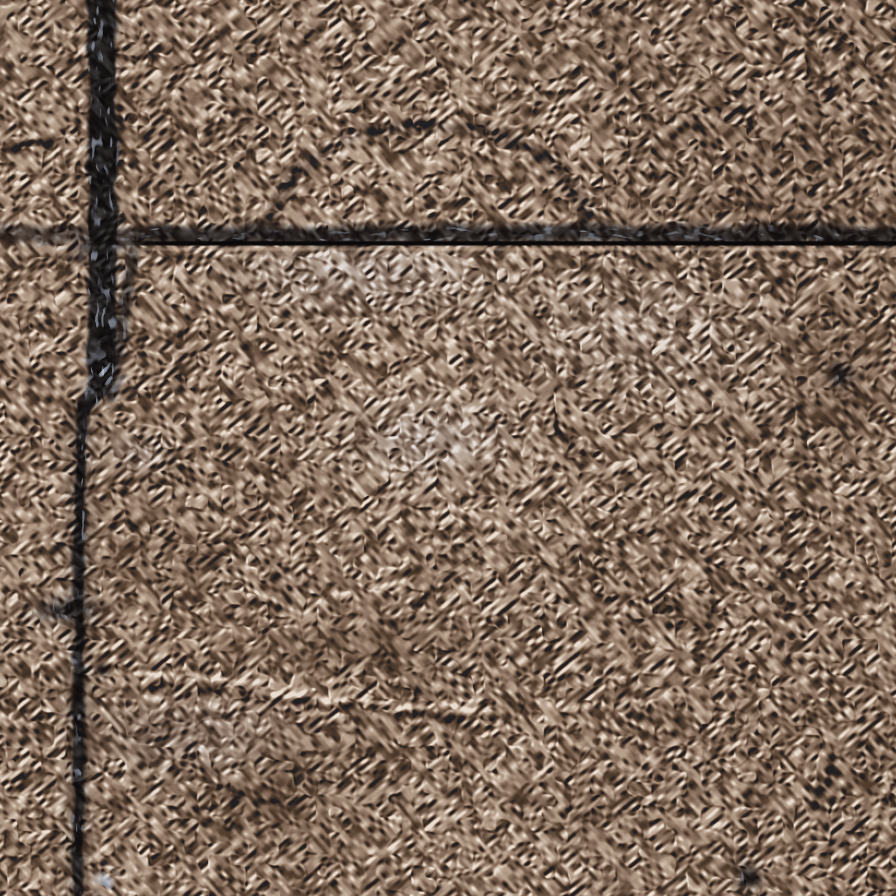
Reproduce this texture procedurally as a WebGL 1 fragment shader.

```glsl
precision highp float;
uniform vec2 u_resolution;

float hash(vec2 p) {
  return fract(sin(dot(p, vec2(127.1, 311.7))) * 43758.5453);
}

float noise(vec2 p) {
  vec2 i = floor(p), f = fract(p);
  f = f * f * (3.0 - 2.0 * f);
  return mix(mix(hash(i), hash(i + vec2(1, 0)), f.x),
             mix(hash(i + vec2(0, 1)), hash(i + vec2(1, 1)), f.x), f.y);
}

float fbm(vec2 p) {
  float sum = 0.0, amp = 0.5;
  for (int i = 0; i < 4; i++) {
    sum += amp * noise(p);
    p = mat2(1.6, 1.2, -1.2, 1.6) * p + 7.3;
    amp *= 0.5;
  }
  return sum / 0.9375;
}

// Short strokes along two diagonals, swapped at random
float grain(vec2 p) {
  vec2 q = mat2(0.77, -0.64, 0.64, 0.77) * p;
  float rising = noise(q * vec2(105, 235));
  float falling = noise(q * vec2(235, 105) + 31.0);
  return mix(rising, falling, smoothstep(0.35, 0.55, noise(p * 75.0 + 9.0)));
}

float blob(vec2 p, vec2 center, vec2 radius) {
  vec2 d = (p - center) / radius;
  return exp(-dot(d, d));
}

float segment(vec2 p, vec2 a, vec2 b) {
  vec2 d = b - a;
  return length(p - a - d * clamp(dot(p - a, d) / dot(d, d), 0.0, 1.0));
}

float band(float dist, float halfWidth, float soft) {
  return 1.0 - smoothstep(halfWidth - soft, halfWidth + soft, abs(dist));
}

vec3 stoneColor(float t) {
  vec3 c = mix(vec3(0.13, 0.12, 0.13), vec3(0.31, 0.23, 0.17), smoothstep(0.0, 0.25, t));
  c = mix(c, vec3(0.54, 0.44, 0.37), smoothstep(0.20, 0.50, t));
  c = mix(c, vec3(0.69, 0.60, 0.52), smoothstep(0.46, 0.68, t));
  return mix(c, vec3(0.92, 0.87, 0.82), smoothstep(0.64, 1.0, t));
}

void main() {
  vec2 p = gl_FragCoord.xy / u_resolution;
  float rough = fbm(p * 38.0) - 0.5;
  float broad = fbm(p * 6.0 + 3.0) - 0.5;
  vec2 w = p + 0.012 * vec2(rough, fbm(p * 38.0 + 50.0) - 0.5);

  // Pale worn areas and brown stains
  float pale = blob(p, vec2(0.40, 0.695), vec2(0.13, 0.04))
             + blob(p, vec2(0.48, 0.51), vec2(0.08, 0.04))
             + blob(p, vec2(0.155, 0.495), vec2(0.035, 0.02))
             + 0.8 * blob(p, vec2(0.21, 0.18), vec2(0.10, 0.04))
             + 0.5 * blob(p, vec2(0.72, 0.63), vec2(0.13, 0.07));
  float stain = blob(p, vec2(0.40, 0.285), vec2(0.13, 0.03))
              + blob(p, vec2(0.93, 0.58), vec2(0.06, 0.08))
              + blob(p, vec2(0.17, 0.18), vec2(0.04, 0.03))
              + blob(p, vec2(0.32, 0.13), vec2(0.06, 0.07))
              + blob(p, vec2(0.80, 0.77), vec2(0.13, 0.02))
              + 0.6 * blob(p, vec2(0.18, 0.38), vec2(0.08, 0.05));

  // Embossed grain, quieter on the stains
  float g = grain(p + 0.25 * (w - p));
  float relief = 0.72 * (g - 0.5) + 0.5 * (g - grain(p + 0.25 * (w - p) + vec2(-0.002, 0.003)));
  float tone = 0.49 + relief * (1.0 - 0.3 * min(stain, 1.0))
             + 0.12 * broad + 0.16 * rough + 0.08 * pale - 0.12 * stain
             - 0.05 * smoothstep(0.6, 1.0, p.x);

  // Winding wrinkles
  float wrinkle = band(fbm(p * 9.0 + 17.0) - 0.5, 0.012, 0.012);
  tone -= 0.15 * wrinkle * smoothstep(0.4, 0.6, noise(p * 7.0));

  // Broken arc above the horizontal joint
  vec2 a = (w - vec2(0.48, 0.735)) / vec2(0.18, 0.125);
  float arc = band(length(a) - 1.0, 0.04, 0.05) * step(0.735, p.y);
  tone -= 0.3 * arc * smoothstep(0.15, 0.5, noise(p * 30.0));
  tone -= 0.28 * band(segment(w, vec2(0.0, 0.825), vec2(0.09, 0.86)), 0.004, 0.004);

  // Curled ridge on the right of the middle
  float curl = band(length((w - vec2(0.675, 0.535)) / vec2(0.055, 0.045)) - 1.0, 0.06, 0.07);
  tone -= 0.28 * curl * smoothstep(0.69, 0.65, p.x);

  // Bright scratch with a shadow under it
  float scratch = min(segment(w, vec2(0.15, 0.249), vec2(0.29, 0.238)),
                      segment(w, vec2(0.29, 0.228), vec2(0.53, 0.205)));
  float shadow = segment(w, vec2(0.17, 0.235), vec2(0.52, 0.195));
  tone -= 0.25 * band(shadow, 0.004, 0.004);
  tone += 0.32 * band(scratch, 0.003, 0.003);
  tone += 0.25 * band(segment(w, vec2(0.16, 0.22), vec2(0.24, 0.21)), 0.003, 0.003);

  vec3 color = stoneColor(clamp(tone, 0.0, 1.0));
  color = mix(color, color * vec3(0.97, 1.0, 1.05), min(pale + arc, 1.0));

  // Joints: wide at the top, narrow below, thin across
  float upper = smoothstep(0.53, 0.58, p.y);
  float center = mix(0.086 + 0.008 * p.y, 0.115, upper);
  float vertical = band(w.x - center, mix(0.006, 0.016, upper), 0.003);
  float rightSide = smoothstep(0.11, 0.18, p.x);
  float across = band(w.y - 0.738, 0.010, 0.006) * mix(0.6, 0.9, rightSide);
  float chip = band(segment(w, vec2(0.15, 0.72), vec2(0.125, 0.56)), 0.007, 0.005);
  float pits = blob(w, vec2(0.075, 0.32), vec2(0.03, 0.012))
             + blob(w, vec2(0.115, 0.253), vec2(0.007))
             + blob(w, vec2(0.835, 0.022), vec2(0.013))
             + blob(w, vec2(0.94, 0.58), vec2(0.012))
             + 0.8 * blob(w, vec2(0.115, 0.73), vec2(0.035, 0.018));
  float gap = clamp(max(max(vertical, across), max(chip * 0.7, pits)), 0.0, 1.0);
  color *= 1.0 - 0.25 * band(p.x - center, 0.012, 0.014);
  color = mix(color, vec3(0.05, 0.04, 0.045) + 0.16 * g * g, gap * 0.94);

  // Cool glints caught inside the joints
  float streak = mix(noise(w * vec2(260, 80)), noise(w * vec2(80, 260)), across);
  float glint = gap * smoothstep(0.66, 0.95, streak) * 0.6;
  float shards = blob(p, vec2(0.115, 0.585), vec2(0.022, 0.022))
               + blob(p, vec2(0.08, 0.32), vec2(0.018, 0.01))
               + blob(p, vec2(0.118, 0.015), vec2(0.01, 0.013));
  glint += shards * smoothstep(0.5, 0.75, grain(w * 0.7)) * 0.8;
  color = mix(color, vec3(0.68, 0.72, 0.79), clamp(glint, 0.0, 1.0));

  // Clean dark line with a lit lower lip
  color = mix(color, vec3(0.85, 0.75, 0.66), 0.4 * rightSide * band(p.y - 0.722, 0.002, 0.002));
  color = mix(color, vec3(0.04, 0.03, 0.03), rightSide * band(p.y - 0.7285, 0.0025, 0.0015));
  gl_FragColor = vec4(color, 1.0);
}
```
